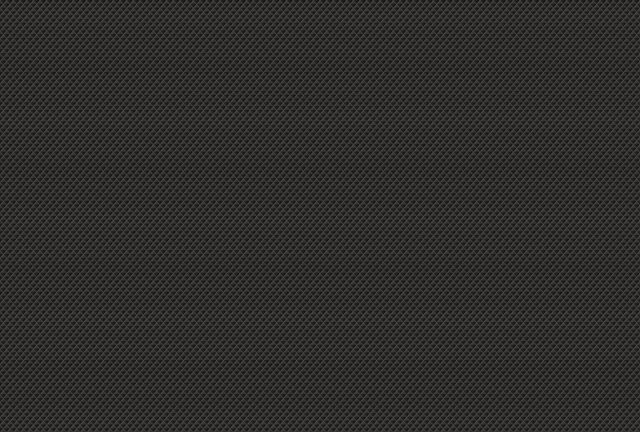
A Shadertoy shader for this pattern:

```glsl
const vec2 REPEATS = vec2(96.0, 57.0);
const vec3 WARM_GREY = vec3(1.0, 0.975, 0.945);
const int SAMPLES = 4;

// Light band hugging the edge where t reaches 1
float edgeBand(float t, float width) {
    return smoothstep(1.0 - width, 1.0 - 0.4 * width, t);
}

// Brightness of the four sloping sides of one stud
float facetShade(vec2 local) {
    float right = smoothstep(-0.06, 0.06, local.x);
    float top = smoothstep(-0.06, 0.06, local.y);
    float upper = mix(0.225, 0.190, right);
    float lower = mix(0.130, 0.095, right);
    return mix(lower, upper, top);
}

// Slow unevenness from layered sines, constant within each stud
float studWear(vec2 cell) {
    float row = cell.x + cell.y;
    float column = cell.x - cell.y;
    float bands = 0.5 * sin(row * 0.71) + 0.5 * sin(row * 0.23 + 1.7);
    float mottling = sin(column * 1.9 + row * 2.7) * sin(column * 0.83 - row * 1.3);
    return 1.0 + 0.03 * bands + 0.03 * mottling;
}

// Diamond studs on a staggered lattice
float studSurface(vec2 uv, vec2 repeats) {
    vec2 p = uv * repeats;
    vec2 diagonal = vec2(p.y + p.x, p.y - p.x);
    vec2 cell = floor(diagonal);
    vec2 f = diagonal - cell;
    vec2 local = vec2(f.x - f.y, f.x + f.y - 1.0) * 0.5;

    float shade = facetShade(local);
    // Lit upper rims, nearly equal on both diagonals
    shade += 0.070 * edgeBand(f.y, 0.24);
    shade += 0.060 * edgeBand(f.x, 0.24);
    return shade * studWear(cell);
}

void mainImage(out vec4 fragColor, in vec2 fragCoord) {
    // Average a grid of samples to smooth the fine edges
    float shade = 0.0;
    for (int j = 0; j < SAMPLES; j++) {
        for (int i = 0; i < SAMPLES; i++) {
            vec2 offset = (vec2(i, j) + 0.5) / float(SAMPLES) - 0.5;
            vec2 uv = (fragCoord + offset) / iResolution.xy;
            shade += studSurface(uv, REPEATS);
        }
    }
    shade /= float(SAMPLES * SAMPLES);
    fragColor = vec4(shade * WARM_GREY, 1.0);
}
```
